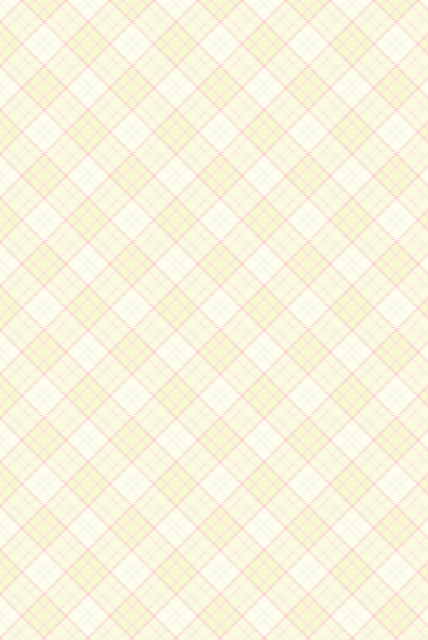
Reproduce this pattern procedurally as a WebGL 1 fragment shader.

```glsl
precision highp float;

uniform vec2 u_resolution;

// Antialiased stripe of the given half width around a centre
float stripe(float d, float centre, float halfWidth, float soft) {
  return clamp((halfWidth - abs(d - centre)) / soft + 0.5, 0.0, 1.0);
}

// Thread colour along one direction; one sett spans a unit of t
vec3 threadColor(float t, float soft) {
  float d = abs(fract(t + 0.5) - 0.5);
  vec3 cream = vec3(0.995, 0.995, 0.930);
  vec3 yellow = vec3(0.972, 0.975, 0.820);
  vec3 color = mix(cream, yellow, clamp((d - 0.25) / soft + 0.5, 0.0, 1.0));
  // Grey pair on cream, pale pink pair on yellow, strong pink between
  color = mix(color, vec3(0.965, 0.970, 0.915), stripe(d, 0.050, 0.030, soft));
  color = mix(color, vec3(0.975, 0.885, 0.850), stripe(d, 0.395, 0.021, soft));
  return mix(color, vec3(0.975, 0.820, 0.830), stripe(d, 0.25, 0.023, soft));
}

// Running integral of a half-on, half-off square wave
float waveIntegral(float x) {
  return 0.5 * floor(x) + min(fract(x), 0.5);
}

void main() {
  // Setts counted from the upper left corner
  float setts = 7.27;
  float pixel = setts / u_resolution.y;
  vec2 p = vec2(gl_FragCoord.x, u_resolution.y - gl_FragCoord.y) * pixel;

  // Bias-cut warp and weft
  float soft = 1.414 * pixel;
  vec3 warp = threadColor(p.x + p.y, soft);
  vec3 weft = threadColor(p.x - p.y, soft);

  // Fine twill ribs run level, averaged over the height of a pixel
  float rib = p.y * 42.0;
  float reach = 21.0 * pixel;
  float over = (waveIntegral(rib + reach) - waveIntegral(rib - reach)) / (2.0 * reach);

  gl_FragColor = vec4(mix(warp, weft, mix(0.5, over, 0.85)), 1.0);
}
```
